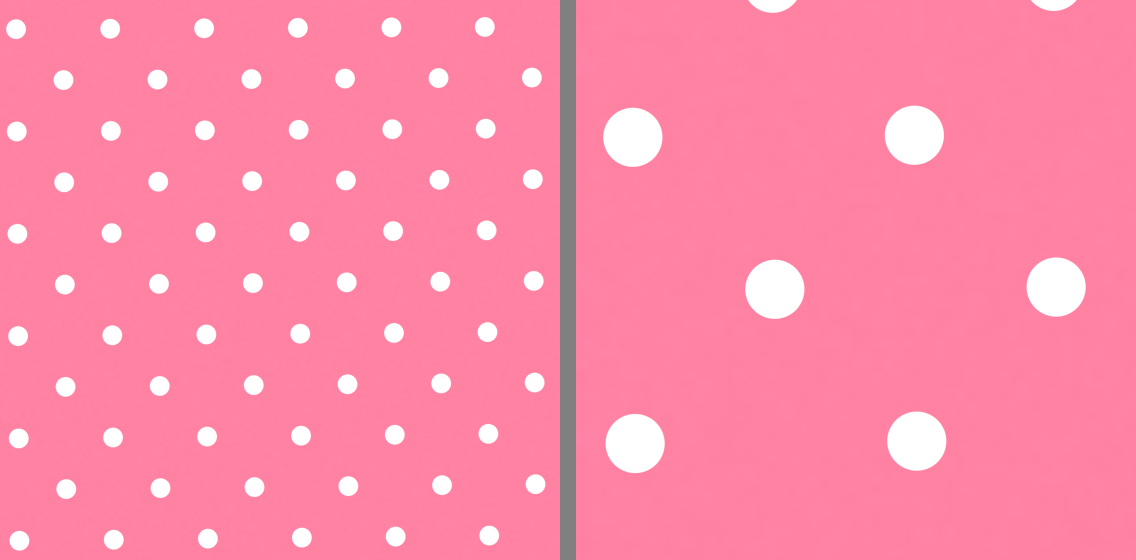
Left, the full canvas; right, a detail of the centre.
Give the GLSL for this pattern, as a Shadertoy shader.

```glsl
// White polka dots in staggered rows on pink, on a slightly skewed lattice.

const vec3 PINK = vec3(1.0, 0.51, 0.64);
const vec3 WHITE = vec3(1.0);

// Lattice in canvas units, measured from the top left corner
const vec2 FIRST_DOT = vec2(0.0287, 0.0521);
const vec2 COLUMN_STEP = vec2(0.1682, -0.0008);
const vec2 ROW_STEP = vec2(0.0012, 0.1827);
const vec2 KEYSTONE = vec2(0.00008, -0.00021);  // drift with column * row
const float COLUMN_SQUEEZE = 0.00016;           // columns tighten to the right

const float DOT_RADIUS = 0.0176;
const float GRAIN_SCALE = 160.0;
const float GRAIN_STRENGTH = 0.008;

float hash(vec2 p) {
    vec3 q = fract(vec3(p.xyx) * 0.1031);
    q += dot(q, q.yzx + 33.33);
    return fract((q.x + q.y) * q.z);
}

float valueNoise(vec2 p) {
    vec2 cell = floor(p);
    vec2 f = fract(p);
    f = f * f * (3.0 - 2.0 * f);
    float lower = mix(hash(cell), hash(cell + vec2(1, 0)), f.x);
    float upper = mix(hash(cell + vec2(0, 1)), hash(cell + vec2(1, 1)), f.x);
    return mix(lower, upper, f.y);
}

// Centre of the dot at (column, row)
vec2 dotCentre(vec2 id) {
    vec2 centre = FIRST_DOT + id.x * COLUMN_STEP + id.y * ROW_STEP;
    centre += KEYSTONE * id.x * id.y;
    centre.x -= COLUMN_SQUEEZE * id.x * id.x;
    return centre;
}

// Signed distance to the nearest dot of both interleaved lattices
float dotsDistance(vec2 p) {
    vec2 grid = (p - FIRST_DOT) / vec2(COLUMN_STEP.x, ROW_STEP.y);
    float nearest = 1.0;
    for (int i = 0; i < 2; i++) {
        vec2 stagger = vec2(0.5 * float(i));
        vec2 id = round(grid - stagger) + stagger;
        nearest = min(nearest, distance(p, dotCentre(id)));
    }
    return nearest - DOT_RADIUS;
}

void mainImage(out vec4 fragColor, in vec2 fragCoord) {
    vec2 p = fragCoord / iResolution.y;
    p.y = 1.0 - p.y;
    float pixel = 1.0 / iResolution.y;

    // Pink ground with a barely visible grain
    float grain = valueNoise(p * GRAIN_SCALE) - 0.5;
    vec3 color = PINK + GRAIN_STRENGTH * grain;

    // Dots with smoothed edges
    float coverage = 1.0 - smoothstep(-0.75 * pixel, 0.75 * pixel, dotsDistance(p));
    color = mix(color, WHITE, coverage);

    fragColor = vec4(color, 1.0);
}
```
